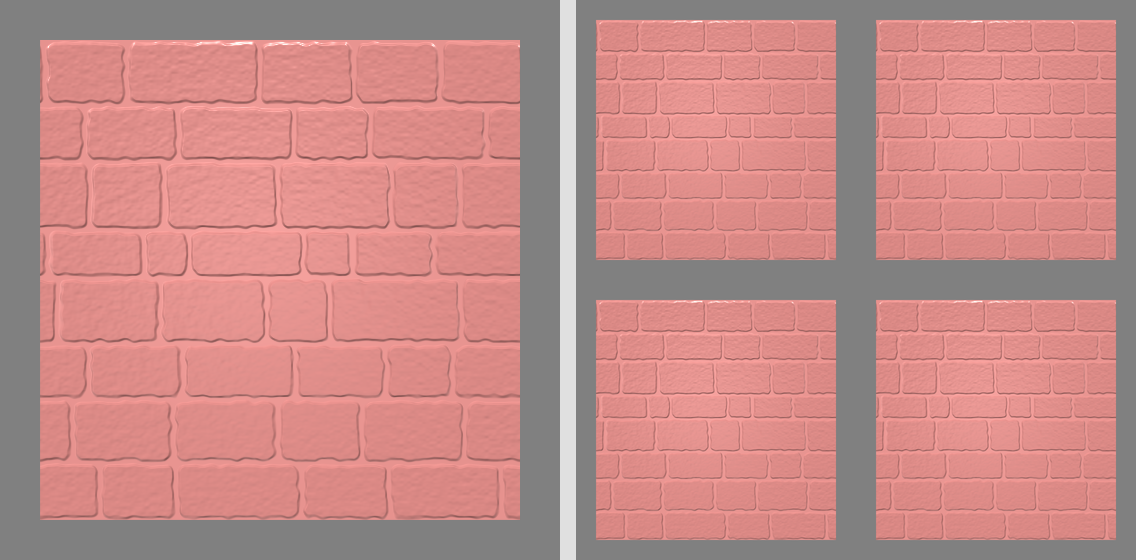
Left: one tile. Right: repeated 2 by 2.
Reproduce this texture procedurally as a Shadertoy shader.

```glsl
// A pink embossed wall of eight courses of rounded stones on a plain grey margin.
// Jittered joints give a rounded-box distance, which becomes a height field with
// wrapping noise; its slope is lit from above, with a soft sheen near the middle.

const vec3 MARGIN_GREY = vec3(0.50);
const vec3 STONE_PINK  = vec3(0.85, 0.53, 0.515);
const vec3 JOINT_PINK  = vec3(0.90, 0.57, 0.555);
const vec2 PANEL_MIN   = vec2(0.0716);
const float PANEL_SIZE = 0.857;
const vec2 SHEEN_CENTRE = vec2(0.45, 0.58);
const int COURSES = 8;

// Course boundaries and the first joint of each course, from the bottom up
const float COURSE_EDGE[9] = float[9](0.0, 0.120, 0.252, 0.368, 0.505, 0.605, 0.748, 0.865, 1.0);
const float FIRST_JOINT[8] = float[8](0.125, 0.068, 0.102, 0.038, 0.017, 0.105, 0.094, 0.011);

// Integer hash to 0..1
float hash(ivec2 cell, int seed) {
    uint h = uint(cell.x) * 1597u + uint(cell.y) * 51749u + uint(seed) * 7919u;
    h = (h ^ (h >> 15)) * 73244475u;
    h = (h ^ (h >> 13)) * 73244475u;
    return float((h ^ (h >> 16)) & 65535u) / 65535.0;
}

// Value noise that wraps after a whole number of cells
float noise(vec2 p, ivec2 cells, int seed) {
    vec2 q = p * vec2(cells);
    vec2 f = fract(q);
    ivec2 a = ivec2(mod(floor(q), vec2(cells)));
    ivec2 b = (a + 1) % cells;
    f = f * f * (3.0 - 2.0 * f);
    return mix(mix(hash(a, seed), hash(ivec2(b.x, a.y), seed), f.x),
               mix(hash(ivec2(a.x, b.y), seed), hash(b, seed), f.x), f.y);
}

// Joint position in average stone widths; the ends stay fixed so the course wraps
float jointAt(int i, int count, int course) {
    float jitter = (hash(ivec2(i, course), 5) - 0.5) * 0.5;
    return float(i) + (i % count == 0 ? 0.0 : jitter);
}

float roundedBox(vec2 p, vec2 halfSize, float radius) {
    vec2 q = abs(p) - halfSize + radius;
    return length(max(q, 0.0)) + min(max(q.x, q.y), 0.0) - radius;
}

// Signed distance to the nearest stone, negative inside it
float stoneDistance(vec2 p, float halfJoint, float radius) {
    int course = 0;
    for (int i = 1; i < COURSES; i++) if (p.y >= COURSE_EDGE[i]) course = i;
    int count = course == 4 ? 6 : 5;
    float stones = float(count);
    float u = fract(p.x - FIRST_JOINT[course]) * stones;
    float left = 0.0, right = 1.0;
    for (int i = 0; i < count; i++) {
        float start = jointAt(i, count, course);
        if (u >= start) {
            left = start;
            right = jointAt(i + 1, count, course);
        }
    }
    float bottom = COURSE_EDGE[course], top = COURSE_EDGE[course + 1];
    vec2 centre = vec2((left + right) / stones, bottom + top) * 0.5;
    vec2 halfSize = vec2((right - left) / stones, top - bottom) * 0.5 - halfJoint;
    return roundedBox(vec2(u / stones, p.y) - centre, halfSize, radius);
}

// Wobbly-edged stone: 0 in the joint, 1 on its face
float stoneMask(vec2 p, float bevelWidth) {
    vec2 wobble = vec2(noise(p, ivec2(56), 1), noise(p, ivec2(56), 2)) - 0.5;
    return smoothstep(0.0, -bevelWidth, stoneDistance(p + wobble * 0.0065, 0.0032, 0.016));
}

// Bevelled stones with a fine rough skin
float surfaceHeight(vec2 p) {
    float rough = noise(p, ivec2(72, 100), 3) * 0.0007 + noise(p, ivec2(130, 170), 4) * 0.0004;
    return stoneMask(p, 0.0075) * (0.0021 + rough);
}

vec3 surfaceNormal(vec2 p, float stepSize) {
    float h = surfaceHeight(p);
    vec2 slope = vec2(surfaceHeight(p + vec2(stepSize, 0.0)) - h,
                      surfaceHeight(p + vec2(0.0, stepSize)) - h) / stepSize;
    return normalize(vec3(-slope, 1.0));
}

vec3 wallColour(vec2 p) {
    vec3 normal = surfaceNormal(p, 0.002);
    vec3 light = vec3(-0.15, 0.42, 1.0);
    vec3 base = mix(JOINT_PINK, STONE_PINK, stoneMask(p, 0.006));

    // Broad sheen in the middle, small glints on the rims of the top course
    vec3 halfway = normalize(vec3((p - SHEEN_CENTRE) * 0.9, 1.0));
    float facing = max(dot(normal, halfway), 0.0);
    float sheen = 0.065 * pow(facing, 22.0);
    float glint = 0.35 * pow(facing, 200.0) * smoothstep(0.8, 1.0, p.y);
    return base * max(dot(normal, light), 0.0) + sheen + glint;
}

void mainImage(out vec4 fragColor, in vec2 fragCoord) {
    vec2 uv = fragCoord / iResolution.xy;
    vec2 p = (uv - PANEL_MIN) / PANEL_SIZE;

    // Square panel with a smoothed outline
    vec2 inset = 0.5 - abs(p - 0.5);
    float pixel = 1.0 / (iResolution.y * PANEL_SIZE);
    float panel = clamp(min(inset.x, inset.y) / pixel + 0.5, 0.0, 1.0);

    fragColor = vec4(mix(MARGIN_GREY, wallColour(p), panel), 1.0);
}
```
